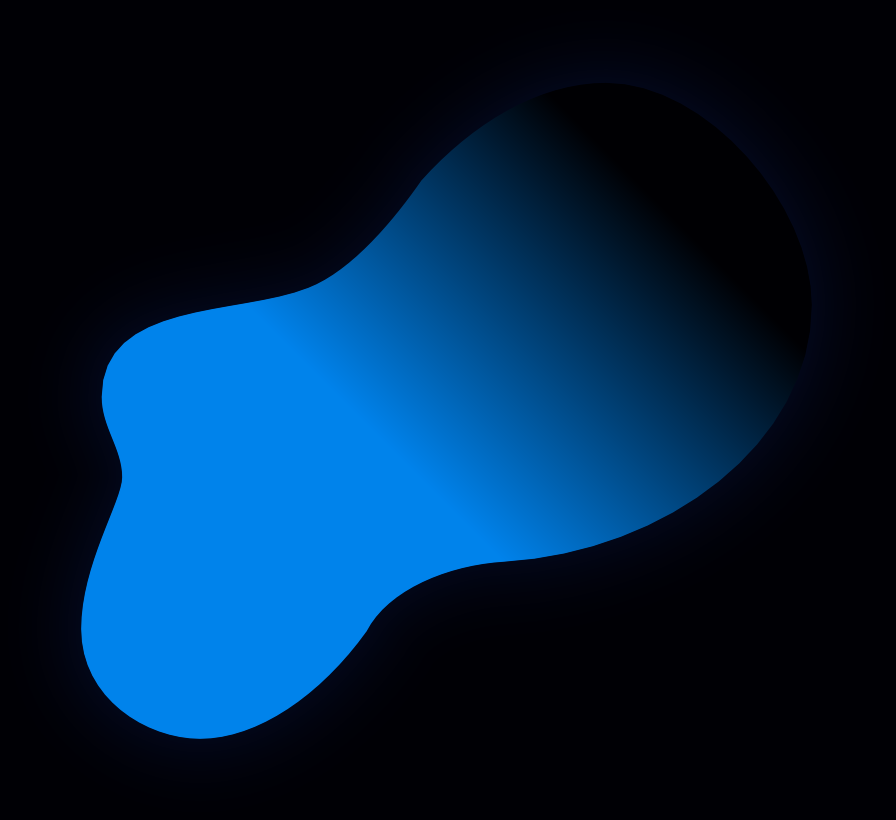
Write a WebGL 2 fragment shader that draws this background.

```glsl
#version 300 es
precision highp float;

uniform vec2 u_resolution;
out vec4 fragColor;

const vec3 NIGHT = vec3(0.0, 0.0, 0.02);
const vec3 HALO = vec3(0.015, 0.045, 0.155);
const vec3 AZURE = vec3(0.0, 0.512, 0.923);
const vec3 INK = vec3(0.0, 0.0, 0.012);
const int STEPS = 16;

vec2 cubic(vec2 a, vec2 b, vec2 c, vec2 d, float t) {
    float u = 1.0 - t;
    return u * u * u * a + 3.0 * u * u * t * b + 3.0 * u * t * t * c + t * t * t * d;
}

float segmentDistance(vec2 p, vec2 a, vec2 b) {
    vec2 ab = b - a;
    vec2 ap = p - a;
    return length(ap - ab * clamp(dot(ap, ab) / dot(ab, ab), 0.0, 1.0));
}

// True when a ray going right from p crosses the segment
bool crosses(vec2 p, vec2 a, vec2 b) {
    if ((a.y > p.y) == (b.y > p.y)) return false;
    return p.x < a.x + (b.x - a.x) * (p.y - a.y) / (b.y - a.y);
}

// Adds one curve to the outline: field.x is distance, field.y is the side.
// Returns the end point, where the next curve begins.
vec2 addCurve(vec2 p, vec2 a, vec2 b, vec2 c, vec2 d, inout vec2 field) {
    vec2 from = a;
    for (int i = 1; i <= STEPS; i++) {
        vec2 to = cubic(a, b, c, d, float(i) / float(STEPS));
        field.x = min(field.x, segmentDistance(p, from, to));
        if (crosses(p, from, to)) field.y = -field.y;
        from = to;
    }
    return d;
}

// Signed distance to the blob, negative inside
float blobDistance(vec2 p) {
    vec2 field = vec2(1000.0, 1.0);
    vec2 top = vec2(73.9, 89.9);

    // Large lobe, right side
    vec2 q = addCurve(p, top, vec2(86.2, 89.9), vec2(99.0, 75.0), vec2(99.0, 62.8), field);
    q = addCurve(p, q, vec2(99.0, 46.0), vec2(81.3, 32.7), vec2(61.5, 31.5), field);

    // Lower waist and lower lobe
    q = addCurve(p, q, vec2(54.7, 31.1), vec2(47.3, 28.1), vec2(44.7, 23.0), field);
    q = addCurve(p, q, vec2(39.1, 15.2), vec2(31.4, 9.9), vec2(24.4, 9.9), field);
    q = addCurve(p, q, vec2(17.9, 9.9), vec2(9.9, 14.8), vec2(9.9, 23.3), field);

    // Left dent and shoulder
    q = addCurve(p, q, vec2(9.9, 31.1), vec2(14.9, 38.9), vec2(14.9, 41.8), field);
    q = addCurve(p, q, vec2(14.9, 45.3), vec2(12.4, 47.9), vec2(12.4, 51.6), field);
    q = addCurve(p, q, vec2(12.4, 63.4), vec2(29.1, 61.5), vec2(37.6, 64.9), field);

    // Upper waist back to the top
    q = addCurve(p, q, vec2(43.0, 67.0), vec2(48.2, 73.4), vec2(51.4, 78.0), field);
    addCurve(p, q, vec2(57.5, 84.8), vec2(65.6, 89.9), top, field);
    return field.x * field.y;
}

// Soft falloff outside the edge
float halo(float dist, float reach) {
    float fade = clamp(1.0 - dist / reach, 0.0, 1.0);
    return 0.55 * fade * fade;
}

// Diagonal blend from lower left to upper right
vec3 blobColor(vec2 p, float start, float end) {
    return mix(AZURE, INK, clamp((p.x + p.y - start) / (end - start), 0.0, 1.0));
}

void main() {
    // Percent of the canvas height
    float unit = 100.0 / u_resolution.y;
    vec2 p = gl_FragCoord.xy * unit;

    float dist = blobDistance(p);
    vec3 color = mix(NIGHT, HALO, halo(dist, 10.5));
    float coverage = 1.0 - smoothstep(-0.6 * unit, 0.6 * unit, dist);
    color = mix(color, blobColor(p, 92.9, 155.5), coverage);
    fragColor = vec4(color, 1.0);
}
```
